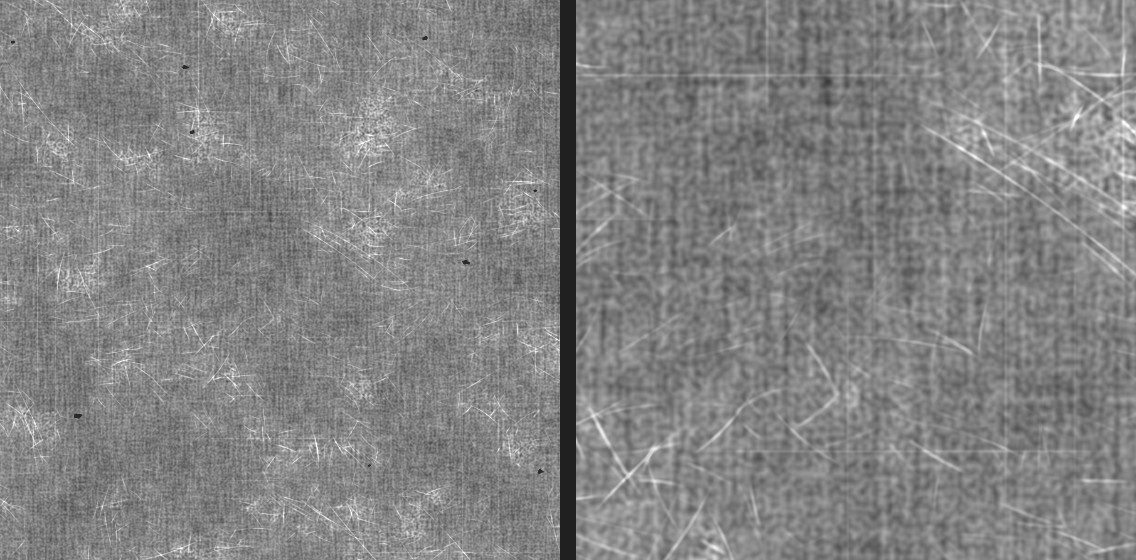
Left: the whole. Right: its middle third, enlarged.
This texture is drawn by a three.js fragment shader. Its source:

```glsl
varying vec2 vUv;

vec2 hash2(vec2 p) {
  vec3 q = fract(p.xyx * vec3(0.1031, 0.1030, 0.0973));
  q += dot(q, q.yzx + 33.33);
  return fract((q.xx + q.yz) * q.zy);
}

float cornerSlope(vec2 cell, vec2 corner, vec2 f) {
  float angle = 6.2832 * hash2(cell + corner).x;
  return dot(vec2(cos(angle), sin(angle)), f - corner);
}

float gradientNoise(vec2 p) {
  vec2 cell = floor(p);
  vec2 f = p - cell;
  vec2 u = f * f * f * (f * (f * 6.0 - 15.0) + 10.0);
  float low = mix(cornerSlope(cell, vec2(0.0, 0.0), f), cornerSlope(cell, vec2(1.0, 0.0), f), u.x);
  float high = mix(cornerSlope(cell, vec2(0.0, 1.0), f), cornerSlope(cell, vec2(1.0, 1.0), f), u.x);
  return mix(low, high, u.y);
}

float clouds(vec2 p) {
  float sum = 0.0;
  float gain = 1.0;
  for (int i = 0; i < 5; i++) {
    sum += gain * gradientNoise(p);
    p = mat2(1.6, 1.2, -1.2, 1.6) * p + 17.3;
    gain *= 0.7;
  }
  return sum;
}

// Bent strokes, one pair per cell, following a slowly turning direction
float scratchLayer(vec2 uv, float cells, float seed) {
  vec2 home = floor(uv * cells);
  float sum = 0.0;
  for (int k = 0; k < 18; k++) {
    float i = float(k);
    vec2 cell = home + vec2(mod(i, 3.0), mod(floor(i / 3.0), 3.0)) - 1.0;
    vec2 key = cell + seed + 71.0 * floor(i / 9.0);
    vec2 place = hash2(key);
    vec2 shape = hash2(key + 211.7);
    vec2 look = hash2(key + 433.1);
    vec2 center = (cell + place) / cells;
    float turn = 2.0 * shape.x - 1.0;
    float angle = 2.6 * gradientNoise(center * 3.0 + 5.0) - 0.3 + 1.7 * turn * abs(turn);
    vec2 d = uv * cells - cell - place;
    d = vec2(cos(angle) * d.x + sin(angle) * d.y, cos(angle) * d.y - sin(angle) * d.x);
    d.y += (shape.y - 0.5) * 0.5 * d.x * d.x;
    float halfLength = 0.3 + 0.6 * look.y;
    float stroke = 1.0 - smoothstep(0.0, 0.0016 + 0.0006 * place.x, abs(d.y) / cells);
    float taper = 1.0 - smoothstep(0.3 * halfLength, halfLength, abs(d.x));
    sum += stroke * taper * look.x * look.x;
  }
  return sum;
}

// Long straight hairlines along the first axis' columns
float hairlines(vec2 p, float columns, float seed) {
  float column = floor(p.x * columns);
  vec2 place = hash2(vec2(column, seed));
  vec2 look = hash2(vec2(column, seed + 31.0));
  float line = 1.0 - smoothstep(0.0, 0.0016, abs(p.x - (column + 0.1 + 0.8 * place.x) / columns));
  float reach = 0.06 + 0.25 * look.x;
  return line * look.y * (1.0 - smoothstep(0.6 * reach, reach, abs(p.y - place.y)));
}

// Sparse ragged dark specks
float pits(vec2 uv) {
  vec2 cell = floor(uv * 10.0);
  vec2 key = hash2(cell + 57.0);
  vec2 d = uv - (cell + 0.2 + 0.6 * hash2(cell + 91.0)) / 10.0;
  float radius = 0.002 + 0.003 * key.y;
  float edge = length(d * vec2(0.8, 1.2)) + 0.004 * gradientNoise(uv * 160.0);
  return step(key.x, 0.12) * (1.0 - smoothstep(radius - 0.001, radius + 0.001, edge));
}

void main() {
  vec2 uv = vUv;
  float broad = clouds(uv * 3.5 + 2.0);
  float patches = clouds(uv * vec2(7.0, 9.0) + 40.0);

  // Woven brushed grain
  float upright = gradientNoise(uv * vec2(193.0, 27.0)) + 0.5 * gradientNoise(uv * vec2(241.0, 9.0) + 60.0);
  float level = gradientNoise(uv * vec2(24.0, 171.0) + 90.0);
  float speckle = gradientNoise(uv * 227.3 + 13.0);
  float mottle = gradientNoise(uv * 94.7 + 29.0);
  float shade = 0.51 + 0.07 * broad + 0.035 * patches;
  shade += 0.115 * upright + 0.085 * level + 0.15 * speckle + 0.05 * mottle;

  // Scratches gather where the surface is worn
  float scratches = 0.0;
  float cells = 4.0;
  for (int i = 0; i < 5; i++) {
    scratches += scratchLayer(uv, cells, 19.0 * float(i) + 7.0);
    cells *= 1.7;
  }
  float wear = smoothstep(-0.45, 0.6, 0.6 * broad + patches);
  shade += 0.27 * min(scratches, 1.2) * (0.15 + wear);

  // Chalky scuffs and hairlines
  float scuff = smoothstep(0.25, 0.9, patches + 0.4 * broad);
  shade += 0.13 * scuff * (0.6 + 1.5 * speckle + mottle);
  shade += 0.11 * (hairlines(uv, 26.0, 3.0) + hairlines(uv.yx, 17.0, 8.0));

  shade = mix(shade, 0.13, 0.9 * pits(uv));
  gl_FragColor = vec4(vec3(clamp(shade, 0.0, 1.0)), 1.0);
}
```
